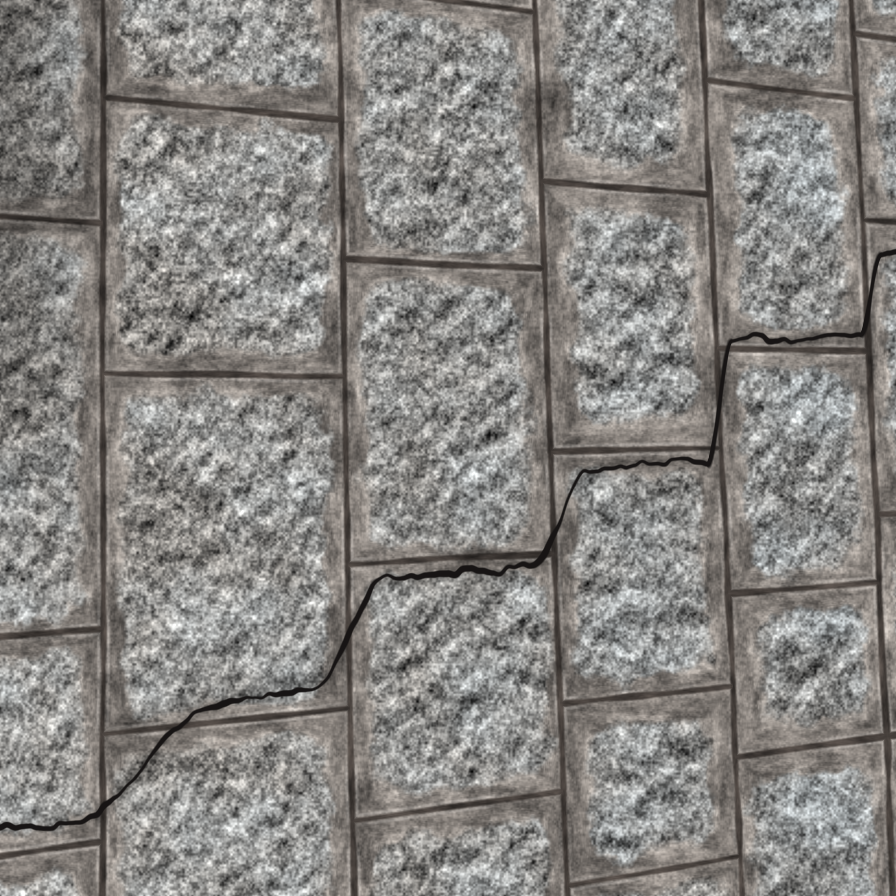
A Shadertoy shader for this texture:

```glsl
// Rough granite blocks in tapering columns, framed by smeared mortar and scored joints.
// A mild perspective warp places the cells; rounded boxes, value noise and slope shading
// form the stones, and a sum of smooth steps traces the crack climbing the wall.

#define HORIZON 0.544        // height at which the cross joints are level
#define CONVERGENCE 0.27     // narrowing of the courses to the right
#define LEAN 0.047           // lean of the right-hand columns
#define JOINT_WIDTH 0.0026   // half width of a scored joint
#define CRACK_WIDTH 0.0027   // half width of the crack
#define STONE_TONE 0.570
#define RELIEF 0.72          // strength of the slope shading
#define GRAIN 0.56           // contrast of the mineral speckle
#define MORTAR vec3(0.478, 0.455, 0.435)
#define FRINGE vec3(0.680, 0.652, 0.625)
#define GROOVE vec3(0.235, 0.210, 0.195)
#define CRACK vec3(0.090, 0.080, 0.078)

// Column edges, and the cross joints of each column from top to bottom
const float EDGES[7] = float[7](-0.21, 0.115, 0.395, 0.634, 0.829, 0.998, 1.15);
const vec4 JOINTS[6] = vec4[6](
    vec4(0.750, 0.214, -0.254, -0.499), vec4(0.359, 0.040, -0.374, -0.680),
    vec4(0.527, 0.186, -0.194, -0.514), vec4(0.303, -0.057, -0.397, -0.643),
    vec4(0.466, 0.086, -0.264, -0.500), vec4(0.564, 0.284, -0.160, -0.500));

// Crack steps: position, rise, half width
const vec3 STEPS[5] = vec3[5](vec3(0.165, 0.125, 0.08), vec3(0.39, 0.125, 0.045),
    vec3(0.625, 0.105, 0.03), vec3(0.803, 0.13, 0.014), vec3(0.972, 0.09, 0.012));

float hash(vec2 p) {
    vec3 q = fract(vec3(p.xyx) * 0.1031);
    q += dot(q, q.yzx + 33.33);
    return fract((q.x + q.y) * q.z);
}

float noise(vec2 p) {
    vec2 i = floor(p), f = fract(p);
    f = f * f * (3.0 - 2.0 * f);
    return mix(mix(hash(i), hash(i + vec2(1, 0)), f.x),
               mix(hash(i + vec2(0, 1)), hash(i + vec2(1, 1)), f.x), f.y);
}

float fbm(vec2 p) {
    float sum = 0.0, amp = 0.5;
    for (int i = 0; i < 4; i++) {
        sum += amp * noise(p);
        p = mat2(1.6, 1.2, -1.2, 1.6) * p + 17.3;
        amp *= 0.6;
    }
    return sum / 1.088;
}

float roundBox(vec2 p, vec2 halfSize, float r) {
    vec2 d = abs(p) - halfSize + r;
    return length(max(d, 0.0)) + min(max(d.x, d.y), 0.0) - r;
}

float crackHeight(float x) {
    float y = 0.076 + 0.07 * x;
    for (int i = 0; i < 5; i++) {
        vec3 s = STEPS[i];
        y += s.y * smoothstep(s.x - s.z, s.x + s.z, x);
    }
    return y + 0.010 * (noise(vec2(x * 38.0, 3.0)) - 0.5) + 0.005 * (noise(vec2(x * 120.0, 8.0)) - 0.5);
}

void mainImage(out vec4 fragColor, in vec2 fragCoord) {
    vec2 p = fragCoord / iResolution.xy;
    float px = 1.0 / iResolution.y;

    // Wall coordinates: leaning columns, converging courses
    float scale = 1.0 - CONVERGENCE * p.x;
    vec2 wall = vec2(p.x + LEAN * p.y * smoothstep(0.1, 0.8, p.x), (p.y - HORIZON) / scale);
    wall += 0.0025 * (vec2(noise(p * 12.0), noise(p * 12.0 + 40.0)) - 0.5);

    // Find the cell
    int col = 0, row = 0;
    for (int i = 1; i < 6; i++) if (wall.x > EDGES[i]) col = i;
    vec2 lo = vec2(EDGES[col], -0.85), hi = vec2(EDGES[col + 1], 0.85);
    for (int k = 0; k < 4; k++) {
        float y = JOINTS[col][k];
        if (wall.y < y) { hi.y = y; row = k + 1; }
        else lo.y = max(lo.y, y);
    }
    vec2 id = vec2(float(col), float(row)) + 5.0;
    vec2 toCell = vec2(1.0, scale);
    vec2 gap = min(wall - lo, hi - wall) * toCell;
    float joint = min(gap.x, gap.y);

    // Ragged stone face within its mortar frame
    vec2 margin = 0.018 + 0.011 * vec2(hash(id), hash(id + 31.0));
    vec2 shift = 0.009 * (vec2(hash(id + 57.0), hash(id + 83.0)) - 0.5);
    vec2 local = (wall - 0.5 * (lo + hi)) * toCell - shift;
    float stone = roundBox(local, 0.5 * (hi - lo) * toCell - margin, 0.03);
    stone += 0.036 * (fbm(p * 30.0 + id * 7.0) - 0.5);

    // Slope-lit stone: short chipped ridges under fine mineral speckle
    vec2 g = mat2(1.0, 0.25, -0.35, 0.75) * p * 52.0 + id * 11.0;
    float slope = fbm(g) - fbm(g + vec2(-0.35, 0.45));
    float speckle = 0.5 * noise(p * 235.0) + 0.5 * noise(p.yx * 410.0 + 9.0) - 0.5;
    float patches = fbm(p * 13.0 + id * 3.0) - 0.5;
    float tone = STONE_TONE + RELIEF * slope + GRAIN * speckle + 0.26 * patches;
    float cool = clamp(0.15 + 0.6 * p.x + 1.5 * patches, 0.0, 1.0);
    vec3 stoneColor = tone * mix(vec3(1.02, 1.0, 0.97), vec3(0.97, 1.0, 1.01), cool);

    // Mortar brushed along the nearest joint, pale beside the stone
    float across = fbm(p * vec2(34.0, 110.0) + 70.0), along = fbm(p * vec2(110.0, 34.0) + 90.0);
    float smear = mix(across, along, smoothstep(-0.006, 0.006, gap.y - gap.x)) - 0.5;
    float stain = fbm(p * 16.0 + 130.0) - 0.5;
    vec3 color = MORTAR * (1.0 + 0.8 * smear + 0.5 * stain + 0.45 * speckle);
    float rim = exp(-abs(stone - 0.003) / 0.007) * smoothstep(-0.16, 0.12, stain + 0.5 * smear);
    vec3 fringe = FRINGE * (1.0 + 0.5 * smear + 0.5 * speckle);
    color = mix(color, stoneColor, 1.0 - smoothstep(-0.004 - px, 0.004 + px, stone));
    color = mix(color, fringe, 0.75 * rim);

    // Scored joints with a worn lip
    float lip = 1.0 - smoothstep(0.0, 0.002 + px, abs(joint - 0.0055));
    color += 0.13 * lip * smoothstep(0.25, 0.8, noise(p * 30.0));
    float width = JOINT_WIDTH * (0.6 + 0.8 * noise(p * 24.0 + 5.0));
    float groove = 1.0 - smoothstep(width - px, width + px + 0.001, joint);
    color = mix(color, GROOVE * (1.0 + 1.2 * smear), 0.88 * groove);

    // Crack, with distance corrected for its steepness
    float y = crackHeight(p.x);
    float steep = (crackHeight(p.x + 0.002) - crackHeight(p.x - 0.002)) / 0.004;
    float crack = abs(p.y - y) / sqrt(1.0 + steep * steep);
    float crackW = CRACK_WIDTH * (0.35 + 1.1 * noise(p * 28.0 + 21.0));
    color *= 1.0 - 0.25 * exp(-crack / 0.008);
    color = mix(color, CRACK, 1.0 - smoothstep(crackW - px, crackW + px, crack));

    // Shade toward the upper left
    color *= 1.0 - 0.25 * (1.0 - smoothstep(0.0, 0.16, p.x)) * smoothstep(0.2, 0.8, p.y);
    fragColor = vec4(clamp(color, 0.0, 1.0), 1.0);
}
```
